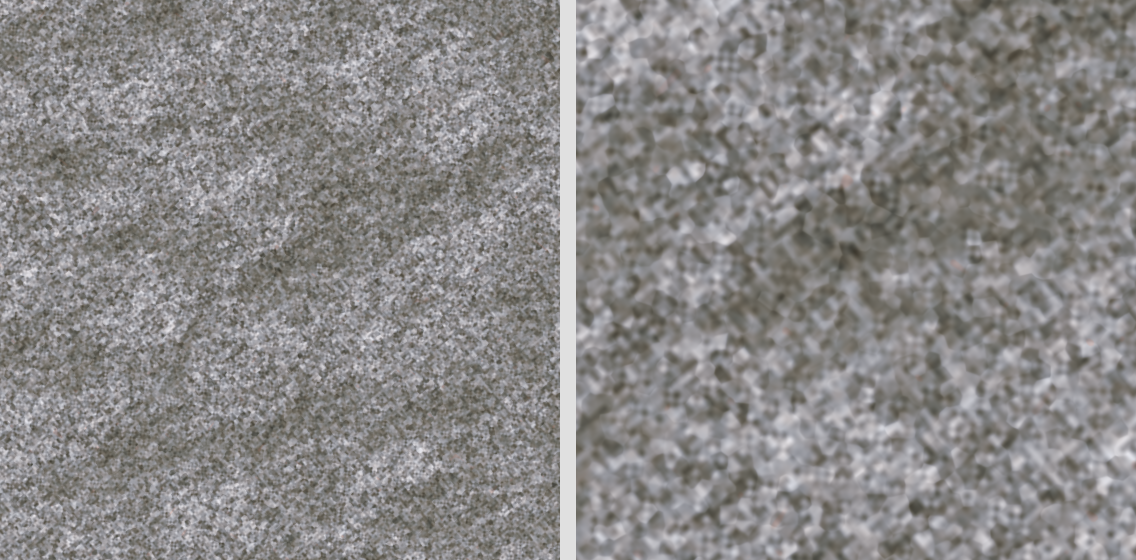
Left, the full canvas; right, a detail of the centre.
A Shadertoy shader for this texture:

```glsl
// Rough grey granite: fine crystalline grain over slanted clumps and olive hollows.
#define MEAN_TONE 0.532
#define RELIEF_SCALE 9.0
#define RELIEF_SHADE 0.062
#define SLOPE_SHADE 0.042
#define CRYSTAL_SCALE 125.0
#define CRYSTAL_CONTRAST 0.115
#define GRAIN_SCALE 235.0
#define GRAIN_CONTRAST 0.155
#define SLANT 0.45
#define RUST_AMOUNT 0.55

float hash(vec2 p) {
    vec3 q = fract(vec3(p.xyx) * 0.1031);
    q += dot(q, q.yzx + 33.33);
    return fract((q.x + q.y) * q.z);
}

mat2 rotation(float a) {
    float c = cos(a), s = sin(a);
    return mat2(c, -s, s, c);
}

// Value noise from -1 to 1
float noise(vec2 p) {
    vec2 i = floor(p), f = fract(p);
    f = f * f * (3.0 - 2.0 * f);
    float low = mix(hash(i), hash(i + vec2(1, 0)), f.x);
    float high = mix(hash(i + vec2(0, 1)), hash(i + vec2(1, 1)), f.x);
    return 2.0 * mix(low, high, f.y) - 1.0;
}

// Broken surface height, stretched along the slant
float relief(vec2 p) {
    vec2 q = rotation(SLANT) * p * vec2(1.0) ;
    q *= vec2(0.8, 1.35) * RELIEF_SCALE;
    float height = 0.0, weight = 1.0;
    for (int i = 0; i < 4; i++) {
        height += weight * noise(q + 40.0);
        q = rotation(0.25) * q * 2.07 + 17.3;
        weight *= 0.76;
    }
    return height;
}

// Soft-edged cells, each with its own brightness from -1 to 1
float crystals(vec2 p) {
    vec2 cell = floor(p);
    float sum = 0.0, total = 0.0;
    for (int y = -1; y <= 1; y++)
    for (int x = -1; x <= 1; x++) {
        vec2 id = cell + vec2(x, y);
        vec2 centre = id + vec2(hash(id + 7.1), hash(id + 91.7));
        vec2 d = p - centre;
        float w = exp(-9.0 * dot(d, d));
        sum += w * (2.0 * hash(id + 203.5) - 1.0);
        total += w;
    }
    return sum / max(total, 1e-5);
}

void mainImage(out vec4 fragColor, in vec2 fragCoord) {
    vec2 p = fragCoord / iResolution.y;

    // Large forms, lit from the upper left
    float height = relief(p);
    float slope = height - relief(p + vec2(-0.004, 0.009));
    float raised = smoothstep(-1.0, 0.7, height);

    // Fine grain, calmer inside the hollows
    float crystal = crystals(rotation(0.3) * p * CRYSTAL_SCALE + 50.0);
    float grain = noise(rotation(0.7) * p * GRAIN_SCALE + 300.0);
    float speckle = CRYSTAL_CONTRAST * crystal + GRAIN_CONTRAST * grain;
    float tone = MEAN_TONE + RELIEF_SHADE * height + SLOPE_SHADE * slope;
    tone += speckle * mix(0.72, 1.12, raised);
    tone = clamp(tone, 0.2, 0.9);

    // Olive shadows, neutral middle and cool highlights
    vec3 olive = vec3(0.012, 0.002, -0.032);
    vec3 cool = vec3(0.002, -0.004, 0.014);
    float coolness = smoothstep(0.36, 0.62, tone + 0.05 * (raised - 0.5));
    vec3 color = vec3(tone) + mix(olive, cool, coolness);

    // Slight colour variation between minerals
    float tint = noise(rotation(1.1) * p * 150.0 + 500.0);
    color += tint * vec3(0.012, -0.002, -0.014);

    // Sparse rusty flecks
    float rust = smoothstep(0.84, 0.97, noise(rotation(0.9) * p * 75.0 + 800.0));
    color = mix(color, color * vec3(1.06, 0.9, 0.84), rust * RUST_AMOUNT);

    fragColor = vec4(color, 1.0);
}
```
